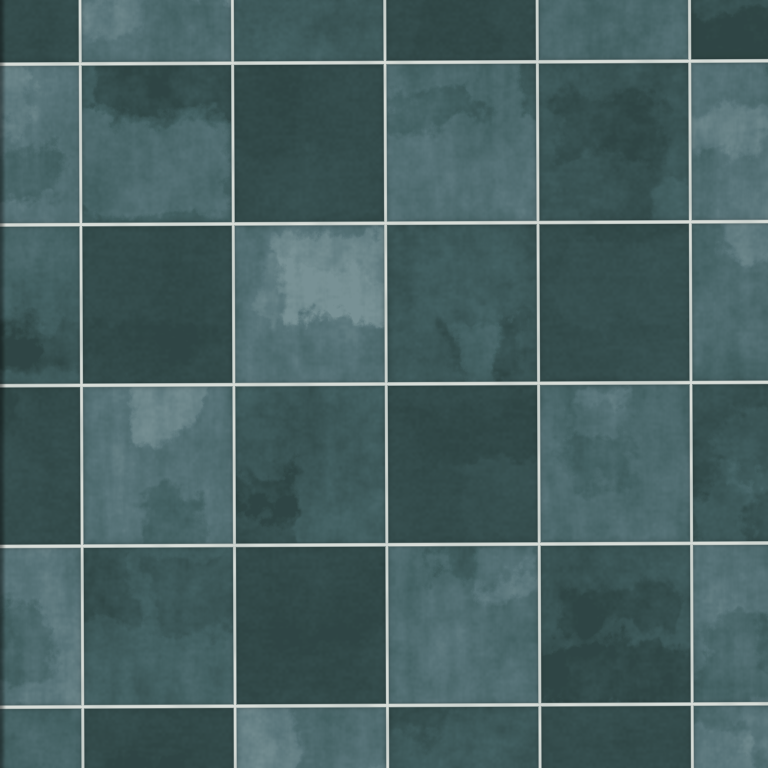
Give the GLSL for this texture, as a Shadertoy shader.

```glsl
// Grid of glazed teal tiles with cloudy washes, ragged patches and pale grout.

const vec2 TILE_SIZE    = vec2(0.1984, 0.2093);
const vec2 GRID_ORIGIN  = vec2(0.5029, 0.5);
const vec2 GRID_SKEW    = vec2(-0.0038, 0.0045);  // slight lean of the lines
const vec2 GROUT_HALF   = vec2(0.0021, 0.0025);
const float GROUT_SOFT  = 0.0009;
const vec2 TONE_STEP    = vec2(0.62, 0.33);       // tone change per column, row
const float TONE_START  = 0.38;
const float TONE_LOW    = -0.05;
const float TONE_HIGH   = 1.9;
const int PATCH_COUNT   = 2;
const float PATCH_RAGGED = 0.38;
const float GRAIN_SCALE = 230.0;

const vec3 DARK_TEAL  = vec3(0.205, 0.300, 0.300);
const vec3 MID_TEAL   = vec3(0.265, 0.380, 0.388);
const vec3 LIGHT_TEAL = vec3(0.345, 0.455, 0.475);
const vec3 PALE_TEAL  = vec3(0.450, 0.550, 0.565);
const vec3 GROUT_EDGE = vec3(0.65, 0.70, 0.69);
const vec3 GROUT_CORE = vec3(0.85, 0.87, 0.85);

vec2 hash22(vec2 p) {
    vec3 h = fract(p.xyx * vec3(0.1031, 0.1030, 0.0973));
    h += dot(h, h.yzx + 33.33);
    return fract((h.xx + h.yz) * h.zy);
}

float noise(vec2 p) {
    vec2 i = floor(p), f = fract(p);
    f = f * f * (3.0 - 2.0 * f);
    float low  = mix(hash22(i).x, hash22(i + vec2(1, 0)).x, f.x);
    float high = mix(hash22(i + vec2(0, 1)).x, hash22(i + vec2(1, 1)).x, f.x);
    return mix(low, high, f.y);
}

// Layered noise centred on zero
float fbm(vec2 p) {
    float sum = 0.0, amp = 0.5;
    for (int i = 0; i < 5; i++) {
        sum += amp * (noise(p) - 0.5);
        p = mat2(1.6, 1.2, -1.2, 1.6) * p + 7.3;
        amp *= 0.5;
    }
    return sum;
}

float boxDistance(vec2 p, vec2 halfSize) {
    vec2 d = abs(p) - halfSize;
    return length(max(d, 0.0)) + min(max(d.x, d.y), 0.0);
}

vec3 glazeColor(float tone) {
    vec3 c = mix(DARK_TEAL, MID_TEAL, clamp(tone, -0.35, 1.0));
    c = mix(c, LIGHT_TEAL, clamp(tone - 1.0, 0.0, 1.0));
    return mix(c, PALE_TEAL, clamp(tone - 2.0, 0.0, 1.2));
}

float tileTone(vec2 id, vec2 f) {
    float level = fract(dot(id, TONE_STEP) + TONE_START);
    float lively = mix(0.25, 1.0, smoothstep(0.1, 0.4, level));
    vec2 q = f + 37.0 * hash22(id + 50.0);

    // Clouds, fine mottling and vertical runs in the lighter glaze
    float wash = 1.5 * fbm(q * 2.6) + 0.7 * fbm(q * 13.0);
    wash += 1.0 * level * fbm(q * vec2(15.0, 2.2));

    // Ragged patches, lighter or darker than the tile
    vec2 warp = PATCH_RAGGED * vec2(fbm(q * 4.0), fbm(q * 4.0 + 19.0));
    warp += 0.12 * fbm(q * 22.0);
    for (int i = 0; i < PATCH_COUNT; i++) {
        vec2 seed = id + 80.0 + 17.0 * float(i);
        vec2 centre = hash22(seed);
        vec2 halfSize = mix(vec2(0.14, 0.12), vec2(0.55, 0.30), hash22(seed + 5.5));
        vec2 kind = hash22(seed + 9.7);
        float d = boxDistance(f + warp - centre, halfSize - 0.06) - 0.06;
        float strength = (0.4 + 0.45 * kind.x) * (kind.y < 0.45 ? -1.0 : 1.0);
        wash += strength * (1.0 - smoothstep(-0.035, 0.04, d));
    }
    return mix(TONE_LOW, TONE_HIGH, smoothstep(0.08, 0.95, level)) + lively * wash;
}

void mainImage(out vec4 fragColor, in vec2 fragCoord) {
    vec2 p = fragCoord / iResolution.y;
    float pixel = 1.0 / iResolution.y;

    // Tile cell and position within it
    vec2 grid = (p - GRID_ORIGIN - GRID_SKEW * (p.yx - 0.5)) / TILE_SIZE;
    vec2 id = floor(grid), f = fract(grid);

    // Glaze with fine grain and faint horizontal weave
    float tone = tileTone(id, f);
    tone += 0.22 * (noise(p * GRAIN_SCALE) - 0.5);
    tone += 0.16 * (noise(p * GRAIN_SCALE * vec2(0.25, 0.9)) - 0.5);
    vec3 color = glazeColor(tone);

    // Narrow shade where the tile meets the grout
    vec2 lineDist = (0.5 - abs(f - 0.5)) * TILE_SIZE;
    vec2 outside = lineDist - GROUT_HALF;
    color *= 1.0 - 0.16 * exp(-max(min(outside.x, outside.y), 0.0) / 0.0022);

    // Grout with a bright core and uneven wear
    float soft = max(GROUT_SOFT, 0.7 * pixel);
    vec2 cover = 1.0 - smoothstep(-soft, soft, outside);
    vec2 core = 1.0 - smoothstep(0.3 * GROUT_HALF, GROUT_HALF, lineDist);
    float wear = 0.75 + 0.5 * noise(p * 38.0);
    float bright = clamp(max(0.85 * core.x, core.y) * wear, 0.0, 1.0);
    color = mix(color, mix(GROUT_EDGE, GROUT_CORE, bright), max(cover.x, cover.y));

    // Dim strip along the left border
    color *= mix(0.6, 1.0, smoothstep(0.0, 0.009, p.x));
    fragColor = vec4(color, 1.0);
}
```
